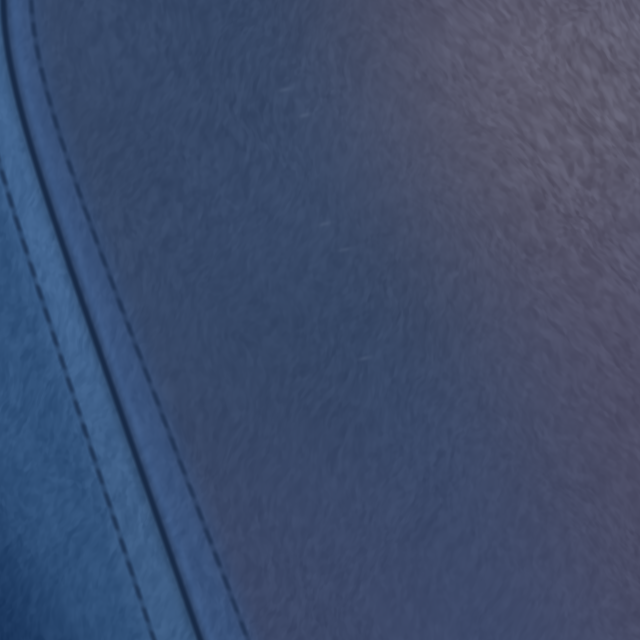
This texture is drawn by a Shadertoy shader. Its source:

```glsl
// Blue leather panels with a curved seam, two stitched rows and a warm sheen at upper right.

const vec3 PANEL_BLUE  = vec3(0.208, 0.278, 0.400);
const vec3 PANEL_LOW   = vec3(0.238, 0.286, 0.412);
const vec3 WARM_SHADE  = vec3(0.300, 0.300, 0.396);
const vec3 SHEEN       = vec3(0.405, 0.395, 0.455);
const vec3 PIPING_BLUE = vec3(0.255, 0.390, 0.560);
const vec3 FLAP_BLUE   = vec3(0.225, 0.325, 0.485);
const vec3 SIDE_BLUE   = vec3(0.190, 0.318, 0.478);
const vec3 SIDE_DARK   = vec3(0.100, 0.205, 0.355);
const vec3 THREAD_DARK = vec3(0.085, 0.155, 0.265);
const vec3 SCUFF_LIGHT = vec3(0.400, 0.460, 0.560);

const float SEAM_WIDTH    = 0.0042;
const float STITCH_WIDTH  = 0.0036;
const float STITCH_PERIOD = 0.036;
const float GRAIN_SCALE   = 88.0;
const float GRAIN_DEPTH   = 0.034;
const float GRAIN_LEAN    = -0.22;
const float SHEEN_LEAN    = 0.75;
const int   SCUFF_COUNT   = 5;

vec2 hash2(vec2 p) {
    vec3 q = fract(vec3(p.xyx) * vec3(0.1031, 0.1030, 0.0973));
    q += dot(q, q.yzx + 33.33);
    return fract((q.xx + q.yz) * q.zy);
}

// Smooth cell height: each cell point carries its own random level
float cellular(vec2 p) {
    vec2 cell = floor(p), f = fract(p);
    float sum = 0.0, weight = 0.0;
    for (int j = -1; j <= 1; j++)
    for (int i = -1; i <= 1; i++) {
        vec2 o = vec2(i, j);
        vec2 d = o + hash2(cell + o) - f;
        float w = exp(-5.0 * dot(d, d));
        sum += w * (hash2(cell + o + 71.0).x - 0.5);
        weight += w;
    }
    return sum / (weight + 0.05);
}

float layeredSines(vec2 p) {
    return sin(p.x + 1.7 * sin(p.y * 0.8)) * 0.5
         + sin(p.y * 1.9 - p.x * 1.3 + 2.0) * 0.3
         + sin(p.x * 3.1 + p.y * 2.7) * 0.2;
}

// Signed grain: long wrinkles along a leaning axis, with finer pores between
float leatherGrain(vec2 uv, float lean) {
    vec2 p = uv + 0.016 * vec2(layeredSines(uv * 11.0), layeredSines(uv.yx * 13.0 + 4.0));
    p += 0.0035 * vec2(layeredSines(uv.yx * 57.0), layeredSines(uv * 49.0 + 3.0));
    p = vec2(p.x + lean * p.y, p.y - lean * p.x) / sqrt(1.0 + lean * lean);
    return cellular(p * GRAIN_SCALE * vec2(1.5, 0.55) + 9.0)
         + 0.9 * cellular(p * GRAIN_SCALE * vec2(2.1, 1.2) + 40.0);
}

float seamX(float y) {
    return 0.313 - 0.35 * y + 0.042 * pow(y, 8.0);
}

float line(float d, float halfWidth, float blur) {
    return 1.0 - smoothstep(halfWidth - blur, halfWidth + blur, abs(d));
}

// Dashes joined by a faint crease
float stitchRow(float d, float y, float blur) {
    float phase = abs(fract(y / STITCH_PERIOD) - 0.5);
    float dash = 1.0 - smoothstep(0.18, 0.46, phase);
    return line(d, STITCH_WIDTH, blur) * mix(0.35, 0.80, dash);
}

void mainImage(out vec4 fragColor, in vec2 fragCoord) {
    vec2 uv = fragCoord / iResolution.xy;
    float blur = max(0.0034, 1.0 / iResolution.y);

    // Distances across the seam and its stitched rows
    float seam = (uv.x - seamX(uv.y)) * 0.94;
    float rightRow = seam - (0.070 - 0.029 * uv.y);
    float leftRow = seam + 0.068 - 0.019 * uv.y;

    // Main panel with the warm sheen
    float warm = smoothstep(-0.22, 0.24, uv.x - 0.94 + 0.37 * uv.y);
    vec2 fromSheen = (uv - vec2(0.95, 0.90)) * vec2(2.9, 3.1);
    float sheen = exp(-dot(fromSheen, fromSheen));
    vec3 color = mix(PANEL_LOW, PANEL_BLUE, smoothstep(0.0, 0.55, uv.y));
    color = mix(color, WARM_SHADE, warm);
    color = mix(color, SHEEN, sheen * 0.68);
    color += vec3(0.005, 0.006, 0.009) * layeredSines(uv * 7.0 + 1.0);

    // Folded edge, raised strip and side panel
    color = mix(FLAP_BLUE, color, smoothstep(-0.025, 0.035, rightRow));
    vec3 side = mix(SIDE_DARK, SIDE_BLUE, smoothstep(-0.05, 0.34, uv.y + 1.6 * uv.x));
    vec3 strip = PIPING_BLUE * (0.93 + 0.07 * smoothstep(0.1, 0.6, uv.y));
    vec3 leftSide = mix(side, strip, smoothstep(-0.035, 0.02, leftRow));
    color = mix(leftSide, color, smoothstep(-blur, blur, seam));

    // Grain, leaning the other way inside the sheen
    float grain = mix(leatherGrain(uv, GRAIN_LEAN), leatherGrain(uv, SHEEN_LEAN), warm);
    float onLeft = 1.0 - smoothstep(-0.01, 0.01, seam);
    float depth = GRAIN_DEPTH * (0.85 + 0.2 * layeredSines(uv * 9.0 + 6.0)
                                 + 0.9 * sheen + 0.4 * warm + 0.35 * onLeft);
    color += depth * grain * vec3(0.90, 0.98, 1.05);

    // Small pale scuffs
    for (int i = 0; i < SCUFF_COUNT; i++) {
        float k = float(i);
        vec2 d = uv - vec2(0.445 + 0.031 * k, 0.86 - 0.105 * k + 0.065 * mod(k, 2.0));
        d.y -= 0.2 * d.x;
        d /= vec2(0.009, 0.0035);
        color = mix(color, SCUFF_LIGHT, 0.28 * exp(-dot(d, d)));
    }

    // Seam shadow, groove and lit edge
    color *= 1.0 - 0.20 * exp(-pow(seam / 0.012, 2.0));
    color = mix(color, THREAD_DARK, 0.9 * line(seam, SEAM_WIDTH, blur));
    color += vec3(0.020, 0.032, 0.045) * exp(-pow((seam - 0.015) / 0.008, 2.0));
    color = mix(color, THREAD_DARK, 0.75 * stitchRow(rightRow, uv.y, blur));
    color = mix(color, THREAD_DARK, 0.85 * stitchRow(leftRow, uv.y + 0.015, blur));

    fragColor = vec4(clamp(color, 0.0, 1.0), 1.0);
}
```
